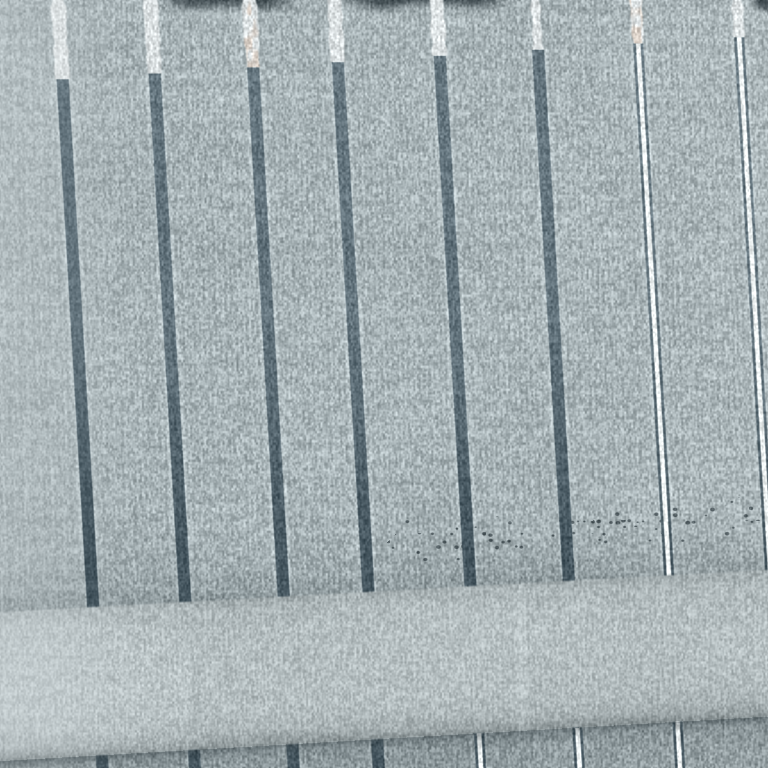
This texture is drawn by a WebGL 1 fragment shader. Its source:

```glsl
precision highp float;
// Grey woven fabric with eight leaning dark strips that start in frayed pale caps,
// crossed near the bottom by a plain tilted band. Strips come from a sheared, slightly
// bowed row of distances; the weave is layered sines plus fine value noise.
uniform vec2 u_resolution;

const float PI = 3.14159265;
const int STRIPS = 8;
const float FIRST_X = 0.0755;       // first strip at the top edge
const float SPACING = 0.1263;
const float BOW = 0.013;            // uneven spacing across the row
const float WOBBLE = 0.0095;        // shift of the third and fourth strips
const float LEAN = 0.058;           // sideways shift per unit of height
const float STRIP_HALF = 0.0079;
const float THIN_HALF = 0.0066;
const float CORE_HALF = 0.0030;
const float CAP_HALF = 0.0090;
const vec2 CAP_END = vec2(0.108, 0.062);    // height at the left, rise to the right
const vec2 BAND_TOP = vec2(0.797, 0.055);
const vec2 BAND_BOTTOM = vec2(0.991, 0.058);
const vec2 SPECK_LINE = vec2(0.752, 0.086);
const float GRAIN = 0.21;
const float RIBS = 0.024;
const float SPECK_CELLS = 120.0;

const vec3 CLOTH = vec3(0.655, 0.700, 0.713);
const vec3 CLOTH_LIGHT = vec3(0.735, 0.770, 0.780);
const vec3 BAND = vec3(0.685, 0.722, 0.730);
const vec3 STRIP_TOP = vec3(0.390, 0.455, 0.490);
const vec3 STRIP_LOW = vec3(0.270, 0.335, 0.370);
const vec3 CAP = vec3(0.880, 0.900, 0.905);
const vec3 CAP_WARM = vec3(0.860, 0.815, 0.775);
const vec3 CORE = vec3(0.950, 0.970, 0.970);
const vec3 SHADOW = vec3(0.200, 0.245, 0.265);

float hash(vec2 p) {
  vec3 q = fract(vec3(p.xyx) * 0.1031);
  q += dot(q, q.yzx + 33.33);
  return fract((q.x + q.y) * q.z);
}

float noise(vec2 p) {
  vec2 i = floor(p), f = fract(p);
  f = f * f * (3.0 - 2.0 * f);
  return mix(mix(hash(i), hash(i + vec2(1.0, 0.0)), f.x),
             mix(hash(i + vec2(0.0, 1.0)), hash(i + vec2(1.0, 1.0)), f.x), f.y);
}

// Soft coverage of the region where d is negative
float cover(float d, float soft) {
  return 1.0 - smoothstep(-soft, soft, d);
}

float slope(vec2 edge, float x) {
  return edge.x - edge.y * x;
}

// Signed brightness of the fine threads and broad unevenness
float weave(vec2 v) {
  float x = v.x - LEAN * v.y * 0.5;
  float fine = noise(v * vec2(430.0, 270.0)) + 0.6 * noise(v * vec2(350.0, 400.0) + 41.0) - 0.8;
  float ribs = sin(x * 905.0 + 1.5 * noise(v * 30.0)) * RIBS;
  float rows = sin(v.y * 245.0 + 3.0 * noise(v * 9.0)) * 0.009;
  float broad = (noise(v * vec2(7.0, 15.0)) - 0.5) * 0.03;
  float calm = mix(0.6, 1.0, smoothstep(0.03, 0.22, v.x));
  return (fine * GRAIN + ribs) * calm + rows + broad;
}

vec3 cloth(vec2 v, float gap) {
  float left = 1.0 - smoothstep(0.0, 0.22, v.x);
  vec3 col = mix(CLOTH, CLOTH_LIGHT, 0.45 * left + 0.22 * smoothstep(0.6, 1.0, v.x));
  col += left * 0.012 * sin(v.x * 390.0);
  col -= 0.10 * exp(-gap * 30.0);            // shade gathering above the band
  // Soft dark folds along the top edge
  float fold = smoothstep(0.19, 0.25, v.x) * (1.0 - smoothstep(0.34, 0.40, v.x))
             + smoothstep(0.43, 0.49, v.x) * (1.0 - smoothstep(0.62, 0.67, v.x));
  float corner = cover(length((v - vec2(1.0, 0.0)) * vec2(1.0, 1.3)) - 0.018, 0.008);
  float depth = 0.004 + 0.008 * noise(v * vec2(24.0, 1.0));
  return mix(col, SHADOW, 0.85 * max(fold * cover(v.y - depth, 0.010), corner));
}

// Small dark marks scattered along a rising line
float specks(vec2 v) {
  vec2 cell = floor(v * SPECK_CELLS);
  vec2 spot = 0.3 + 0.4 * vec2(hash(cell + 3.0), hash(cell + 17.0));
  float away = abs(v.y - slope(SPECK_LINE, v.x)) / 0.020;
  float chance = 0.28 * exp(-away * away) * smoothstep(0.47, 0.51, v.x) - 0.02;
  float size = 0.12 + 0.18 * hash(cell + 29.0);
  float d = length((fract(v * SPECK_CELLS) - spot) * vec2(0.8, 1.0)) - size;
  return step(hash(cell), chance) * cover(d, 0.12);
}

void main() {
  vec2 v = gl_FragCoord.xy / u_resolution;
  v.y = 1.0 - v.y;                           // height measured downward
  float px = 1.0 / min(u_resolution.x, u_resolution.y);
  float top = v.y - slope(BAND_TOP, v.x);
  float bottom = v.y - slope(BAND_BOTTOM, v.x);
  float below = step(0.0, bottom);
  vec3 col = cloth(v, max(-top, 0.0));
  col = mix(col, SHADOW, 0.75 * specks(v));

  // Strips: light rim, dark body, optional white core, worn cap
  for (int i = 0; i < STRIPS; i++) {
    float n = float(i);
    float mid = n - 2.5;
    float x = FIRST_X + SPACING * n + LEAN * v.y - BOW * sin(PI * n / 7.0)
            - WOBBLE * sin(PI * mid) * exp(-1.5 * mid * mid);
    float d = abs(v.x - x);
    float thin = step(mix(5.5, 3.5, below), n);
    float halfWidth = mix(STRIP_HALF, THIN_HALF, thin);
    float capped = cover(v.y - slope(CAP_END, x), px);
    vec3 body = mix(STRIP_TOP, STRIP_LOW, smoothstep(0.35, 0.78, v.y));
    body = mix(body, CORE, thin * cover(d - CORE_HALF, px));
    col += 0.06 * cover(d - halfWidth - 0.004, 0.003) * (1.0 - capped);
    col = mix(col, body, cover(d - halfWidth, px) * (1.0 - capped));
    float warm = step(abs(mod(n, 4.0) - 2.0), 0.1);    // every fourth cap is stained
    warm *= smoothstep(0.3, 0.7, noise(v * vec2(160.0, 70.0)));
    float fray = 0.004 * (noise(vec2(v.y * 90.0, n * 7.0)) - 0.5);
    float capHalf = CAP_HALF - 0.002 * step(4.5, n) + fray;
    col = mix(col, mix(CAP, CAP_WARM, warm), 0.92 * capped * cover(d - capHalf, px * 1.5));
  }

  // Crossing band with faint seams, shaded lower edge and cast shadow
  col = mix(col, SHADOW, 0.5 * below * exp(-max(bottom, 0.0) * 120.0));
  vec3 band = mix(BAND, CLOTH_LIGHT, 0.7 * (1.0 - smoothstep(0.0, 0.25, v.x)));
  band += 0.018 * cover(v.x - 0.25, 0.004) + 0.035 * cover(abs(v.x - 0.68) - 0.006, 0.003);
  band += 0.025 * sin(PI * clamp(top / 0.19, 0.0, 1.0)) - 0.16 * exp(min(bottom, 0.0) * 75.0);
  band -= 0.05 * exp(-max(top, 0.0) * 90.0);
  float onBand = cover(-top, px * 1.5) * cover(bottom, px * 1.5);
  col = mix(col, band, onBand);

  float light = dot(col, vec3(0.333));
  col += weave(v) * mix(0.65, 1.0, smoothstep(0.3, 0.65, light)) * mix(1.0, 0.75, onBand);
  gl_FragColor = vec4(clamp(col, 0.0, 1.0), 1.0);
}
```
